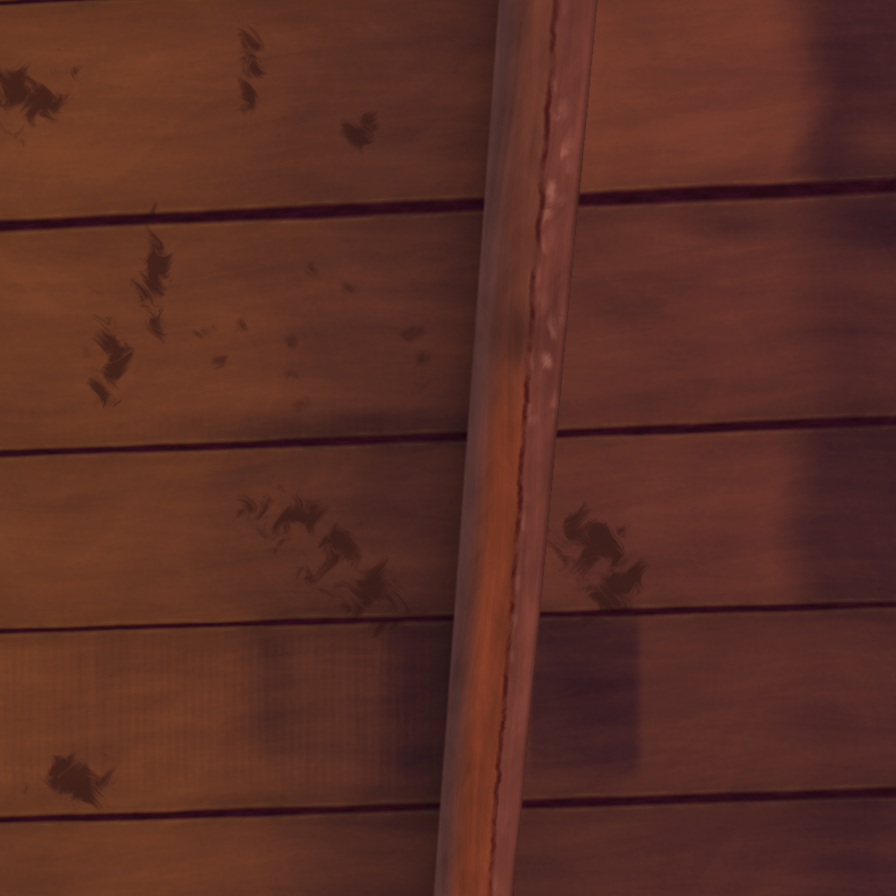
Reproduce this texture procedurally as a Shadertoy shader.

```glsl
// Weathered boards with slanted dark seams, crossed by a leaning red-brown beam.
// Rows take a tone ramp, layered-sine grain and ragged stains; the beam is a
// tapered strip with a shaded bevel, a broken crack and cellular chips.

// Seam: height at left edge, rise across the canvas, half thickness
const vec3 SEAMS[5] = vec3[5](
    vec3(0.997, 0.045, 0.003), vec3(0.748, 0.045, 0.008), vec3(0.4935, 0.037, 0.005),
    vec3(0.2956, 0.03, 0.0035), vec3(0.0846, 0.031, 0.005));

// Row tone: far left, left of beam, right of beam, far right
const vec4 TONES[5] = vec4[5](
    vec4(0.92, 0.52, 1.0, 0.2), vec4(0.9, 0.46, 0.72, 0.45), vec4(0.88, 0.34, 0.78, 0.18),
    vec4(0.9, 0.32, 0.6, 0.48), vec4(0.9, 0.38, 0.45, 0.28));

// Stain: centre, radii
const vec4 STAINS[11] = vec4[11](
    vec4(0.403, 0.853, 0.018, 0.018), vec4(0.278, 0.922, 0.014, 0.04),
    vec4(0.03, 0.89, 0.05, 0.035), vec4(0.172, 0.695, 0.016, 0.055),
    vec4(0.125, 0.6, 0.02, 0.045), vec4(0.322, 0.425, 0.04, 0.026),
    vec4(0.375, 0.38, 0.032, 0.036), vec4(0.422, 0.34, 0.03, 0.036),
    vec4(0.655, 0.392, 0.042, 0.028), vec4(0.685, 0.345, 0.032, 0.034),
    vec4(0.085, 0.128, 0.038, 0.026));

vec2 hash2(vec2 p) {
    return fract(sin(vec2(dot(p, vec2(127.1, 311.7)), dot(p, vec2(269.5, 183.3)))) * 4375.85);
}

// Distance to the nearest scattered point
float cellular(vec2 p) {
    float nearest = 2.0;
    for (int k = 0; k < 9; k++) {
        vec2 c = floor(p) + vec2(k % 3 - 1, k / 3 - 1);
        nearest = min(nearest, length(c + hash2(c) - p));
    }
    return nearest;
}

// Warped sines, roughly -1 to 1
float layeredSines(vec2 p) {
    float sum = 0.0, amp = 0.5;
    for (int i = 0; i < 5; i++) {
        p += 0.7 * sin(p.yx * 1.3 + float(i) * 2.1);
        sum += amp * sin(p.x) * cos(p.y + 0.6);
        p = mat2(0.8, 0.6, -0.6, 0.8) * p * 1.8;
        amp *= 0.6;
    }
    return sum;
}

float softBox(vec2 p, vec2 lo, vec2 hi, vec2 blur) {
    vec2 s = smoothstep(lo - blur, lo + blur, p) * (1.0 - smoothstep(hi - blur, hi + blur, p));
    return s.x * s.y;
}

float glow(vec2 p, vec2 center, vec2 radii) {
    vec2 d = (p - center) / radii;
    return exp(-dot(d, d));
}

float seamDistance(vec2 p, vec3 seam) {
    return p.y - seam.x - seam.y * p.x;
}

vec3 boards(vec2 p, float beamMiddle, float px) {
    int row = 0;
    for (int i = 1; i < 5; i++) if (seamDistance(p, SEAMS[i]) < 0.0) row = i;
    vec4 t = TONES[row];
    float shift = float(row) * 5.0;
    float rough = layeredSines(p * 85.0 + shift);
    float broad = layeredSines(p * 14.0 + shift);
    float tone = p.x < beamMiddle ? mix(t.x, t.y, smoothstep(0.16, 0.5, p.x))
                                  : mix(t.z, t.w, smoothstep(0.86, 0.94, p.x + 0.03 * broad));
    // Grain along each board
    float along = p.y - 0.04 * p.x;
    tone += 0.14 * layeredSines(vec2(p.x * 9.0, along * 60.0) + shift);
    tone += 0.07 * layeredSines(vec2(p.x * 25.0, along * 180.0));
    tone += 0.15 * broad + 0.07 * (cellular(p * 130.0) - 0.5);
    // Light and damp patches
    tone += 0.18 * glow(p, vec2(0.76, 0.84), vec2(0.12, 0.025));
    tone += 0.35 * glow(p, vec2(0.985, 0.84), vec2(0.035, 0.025));
    tone -= 0.42 * softBox(p, vec2(0.59, 0.14), vec2(0.713, 0.315), vec2(0.008, 0.02));
    tone -= 0.25 * softBox(p, vec2(0.28, 0.17), vec2(0.33, 0.3), vec2(0.02, 0.03));
    tone -= 0.28 * softBox(p, vec2(0.43, 0.13), vec2(0.55, 0.31), vec2(0.02));
    tone -= 0.28 * softBox(p, vec2(0.2, 0.505), vec2(0.54, 0.54), vec2(0.08, 0.012));
    tone -= 0.4 * glow(p, vec2(0.98, 0.75), vec2(0.06, 0.035));
    tone -= 0.35 * glow(p, vec2(0.82, 0.75), vec2(0.05, 0.02));
    // Upright saw marks
    float marked = softBox(p, vec2(-0.1, 0.12), vec2(0.5, 0.29), vec2(0.02));
    marked += 0.5 * glow(p, vec2(0.3, 0.52), vec2(0.4, 0.03));
    tone += marked * (0.03 * sin(p.x * 690.0) + 0.16 * layeredSines(p * vec2(50.0, 4.0)));
    vec3 color = mix(vec3(0.22, 0.118, 0.125), vec3(0.43, 0.232, 0.158), clamp(tone, -0.1, 1.15));
    color *= mix(vec3(1.02, 1.03, 0.93), vec3(0.99, 0.93, 1.07), smoothstep(0.0, 0.9, p.x));
    // Ragged stains and sparse flecks
    float stain = 0.0;
    for (int i = 0; i < 11; i++) {
        vec2 d = (p - STAINS[i].xy) / STAINS[i].zw;
        stain = max(stain, 1.0 - smoothstep(0.1, 1.1, length(d) + 1.1 * rough + 0.3 * broad));
    }
    float fleck = 1.0 - smoothstep(0.02, 0.2, cellular(p * vec2(13.0, 20.0) + 0.15 * rough));
    fleck *= softBox(p, vec2(0.1, 0.54), vec2(0.5, 0.72), vec2(0.03)) * smoothstep(-0.1, 0.3, broad);
    color = mix(color, vec3(0.2, 0.095, 0.085), max(0.7 * stain, 0.5 * fleck));
    // Dark seams with a thin ochre rim
    for (int i = 0; i < 5; i++) {
        float d = abs(seamDistance(p, SEAMS[i]) + 0.0015 * broad);
        float w = SEAMS[i].z * (0.8 + 0.3 * p.x);
        color += vec3(0.04, 0.036, 0.012) * exp(-abs(d - w - 0.003) / 0.002) * (1.0 + rough);
        color *= 1.0 - 0.2 * exp(-d / 0.014);
        vec3 ink = vec3(0.17, 0.045, 0.09) * (1.0 + 0.25 * rough);
        color = mix(ink, color, smoothstep(w * 0.6 - px, w * 1.15 + px, d));
    }
    return color;
}

// q.x runs from 0 at the left edge of the beam to 1 at its right
vec3 beam(vec2 q) {
    float rough = layeredSines(q * vec2(9.0, 60.0));
    float crack = mix(0.7, 0.57, q.y) + 0.04 * layeredSines(vec2(q.y * 38.0, 1.0));
    float side = q.x - crack;
    vec3 color = mix(vec3(0.46, 0.215, 0.14), vec3(0.4, 0.21, 0.165), smoothstep(0.5, 0.65, q.y));
    color = mix(color, vec3(0.43, 0.22, 0.185), smoothstep(-0.03, 0.06, side));
    color = mix(vec3(0.32, 0.195, 0.185), color, smoothstep(0.05, 0.38, q.x));
    color *= 1.0 + 0.14 * layeredSines(q * vec2(12.0, 9.0)) + 0.07 * rough;
    color *= 1.0 - 0.2 * glow(q, vec2(0.5, 0.625), vec2(0.4, 0.03));
    float gap = 1.0 - smoothstep(0.005, 0.05, abs(side));
    color = mix(color, vec3(0.26, 0.09, 0.085), gap * clamp(0.6 + 0.9 * rough, 0.1, 0.9));
    // Pale ragged chips
    float chip = 1.0 - smoothstep(0.05, 0.45, cellular(q * vec2(5.0, 28.0) + vec2(q.y * 9.0, 0.0) + 0.3 * rough));
    float zone = glow(q, vec2(0.72, 0.82), vec2(0.12, 0.06)) + glow(q, vec2(0.85, 0.59), vec2(0.16, 0.06));
    color += vec3(0.17, 0.14, 0.12) * chip * min(zone + 0.4 * exp(-abs(side - 0.06) * 25.0), 1.0);
    return color * (1.0 - 0.25 * smoothstep(0.93, 1.0, q.x));
}

void mainImage(out vec4 fragColor, in vec2 fragCoord) {
    vec2 p = fragCoord / iResolution.xy;
    float px = 1.0 / iResolution.y;
    float left = mix(0.484, 0.557, p.y);
    float right = mix(0.573, 0.667, p.y);
    vec3 color = boards(p, 0.5 * (left + right), px);
    // Contact shadow beside the beam
    color *= 1.0 - 0.28 * exp(-max(left - p.x, 0.0) / 0.03) * step(p.x, right);
    float b = px + 0.001;
    float mask = smoothstep(left - b, left + b, p.x) * (1.0 - smoothstep(right - b, right + b, p.x));
    color = mix(color, beam(vec2((p.x - left) / (right - left), p.y)), mask);
    fragColor = vec4(color, 1.0);
}
```
